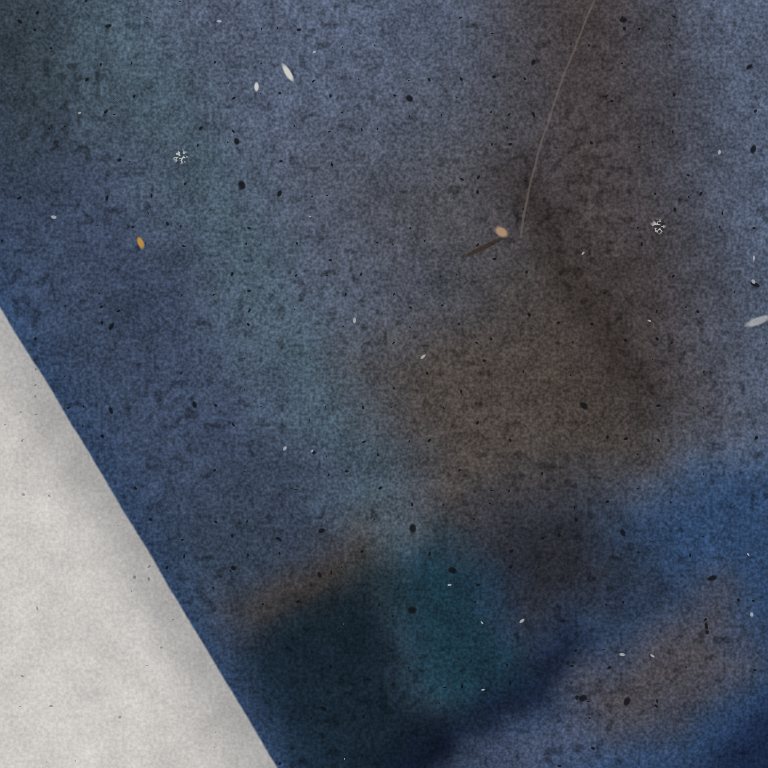
Write a three.js fragment shader that draws this texture.

```glsl
// Worn slate-blue floor crossed by soft bands of brown, teal and navy light,
// with a pale slanted slab in the lower left corner. Blurred rotated boxes are
// glazed over a base tone; gradient noise and hashed cells add grain and pits.
varying vec2 vUv;

vec2 hash2(vec2 p) {
  vec3 q = fract(p.xyx * vec3(0.1031, 0.1030, 0.0973));
  q += dot(q, q.yzx + 33.33);
  return fract((q.xx + q.yz) * q.zy);
}

float gradientDot(vec2 cell, vec2 corner, vec2 f) {
  float a = 6.2832 * hash2(cell + corner).x;
  return dot(vec2(cos(a), sin(a)), f - corner);
}

float gradientNoise(vec2 p) {
  vec2 i = floor(p), f = p - i;
  vec2 w = f * f * f * (f * (f * 6.0 - 15.0) + 10.0);
  return mix(mix(gradientDot(i, vec2(0, 0), f), gradientDot(i, vec2(1, 0), f), w.x),
             mix(gradientDot(i, vec2(0, 1), f), gradientDot(i, vec2(1, 1), f), w.x), w.y);
}

float fbm(vec2 p) {
  float sum = 0.0, amp = 1.0;
  for (int i = 0; i < 5; i++) {
    sum += amp * gradientNoise(p);
    p = mat2(1.6, 1.2, -1.2, 1.6) * p + 7.3;
    amp *= 0.55;
  }
  return sum;
}

vec2 turn(vec2 p, float a) {
  return vec2(cos(a) * p.x + sin(a) * p.y, cos(a) * p.y - sin(a) * p.x);
}

// Lays a blurred, rotated box of colour over the floor
void glaze(inout vec3 col, vec2 p, vec2 centre, vec2 extent, float angle, float blur, vec3 tint) {
  vec2 d = abs(turn(p - centre, angle)) - extent;
  float dist = length(max(d, 0.0)) + min(max(d.x, d.y), 0.0);
  col = mix(col, tint, 0.93 * (1.0 - smoothstep(-blur, blur, dist)));
}

float fleck(vec2 p, vec2 centre, vec2 radii, float angle) {
  float d = length(turn(p - centre, angle) / radii);
  return 1.0 - smoothstep(0.6, 1.3, d);
}

// One randomly turned fleck in a share of the grid cells
float scatter(vec2 p, float cells, float share, float size) {
  vec2 id = floor(p * cells);
  vec2 h = hash2(id + cells), k = hash2(id + 91.7);
  vec2 radii = size * (0.4 + k.x) * vec2(1.0, 0.4 + 0.4 * k.y);
  return step(h.x, share) * fleck(p, (id + 0.3 + 0.4 * k) / cells, radii, 6.28 * h.y);
}

void main() {
  vec2 p = vUv;
  float cloud = fbm(p * 6.0);
  vec2 q = p + 0.03 * vec2(cloud, fbm(p * 6.0 + 40.0));

  // Base and long slanted bands
  vec3 col = mix(vec3(0.30, 0.35, 0.43), vec3(0.33, 0.37, 0.45), p.y);
  glaze(col, q, vec2(0.11, 0.40), vec2(0.25, 0.85), 0.51, 0.08, vec3(0.23, 0.275, 0.36));
  glaze(col, q, vec2(0.04, 0.93), vec2(0.09, 0.12), 0.51, 0.09, vec3(0.20, 0.24, 0.27));
  glaze(col, q, vec2(0.34, 0.62), vec2(0.05, 0.60), 0.51, 0.08, vec3(0.29, 0.36, 0.41));

  // Brown haze, shadow column, lower block and dark streak
  glaze(col, q, vec2(0.66, 0.62), vec2(0.12, 0.22), 0.51, 0.17, vec3(0.30, 0.29, 0.30));
  glaze(col, q, vec2(0.78, 0.80), vec2(0.10, 0.35), 0.14, 0.11, vec3(0.265, 0.235, 0.235));
  glaze(col, q, vec2(0.66, 0.47), vec2(0.15, 0.13), 0.45, 0.09, vec3(0.295, 0.265, 0.245));
  glaze(col, q, vec2(0.76, 0.63), vec2(0.02, 0.17), 0.51, 0.06, vec3(0.19, 0.165, 0.16));

  // Blue lower right and the dark crossing beneath the brown
  glaze(col, q, vec2(0.95, 0.17), vec2(0.36, 0.21), 0.30, 0.06, vec3(0.18, 0.27, 0.40));
  glaze(col, q, vec2(0.72, 0.27), vec2(0.09, 0.09), 0.45, 0.08, vec3(0.16, 0.16, 0.18));

  // Lower left brown, teal blocks and navy gap
  glaze(col, q, vec2(0.28, 0.27), vec2(0.13, 0.07), 0.51, 0.08, vec3(0.21, 0.25, 0.31));
  glaze(col, q, vec2(0.41, 0.22), vec2(0.11, 0.05), 0.51, 0.05, vec3(0.25, 0.225, 0.21));
  glaze(col, q, vec2(0.58, 0.18), vec2(0.06, 0.11), 0.51, 0.05, vec3(0.11, 0.21, 0.26));
  glaze(col, q, vec2(0.45, 0.08), vec2(0.10, 0.13), 0.51, 0.04, vec3(0.08, 0.13, 0.165));
  glaze(col, q, vec2(0.64, 0.07), vec2(0.15, 0.025), 0.60, 0.04, vec3(0.06, 0.09, 0.16));

  // Glow along the bottom and the deep blue corner
  glaze(col, q, vec2(0.79, 0.08), vec2(0.19, 0.05), 0.55, 0.05, vec3(0.26, 0.30, 0.39));
  glaze(col, q, vec2(0.87, 0.13), vec2(0.10, 0.04), 0.55, 0.06, vec3(0.29, 0.27, 0.28));
  glaze(col, q, vec2(1.00, 0.02), vec2(0.12, 0.05), 0.80, 0.04, vec3(0.10, 0.15, 0.26));

  // Blue rim beside the slab
  float slab = dot(p - vec2(0.0, 0.603), vec2(0.857, 0.514));
  col = mix(col, vec3(0.18, 0.27, 0.40), 0.7 * exp(-max(slab, 0.0) * 24.0));

  // Mottling, grain, pits and pale chips
  float grain = gradientNoise(p * 170.0) + gradientNoise(p * 290.0 + 9.0);
  float stain = smoothstep(0.2, 0.6, gradientNoise(p * 75.0) + 0.5 * cloud);
  col *= 1.0 + 0.14 * cloud + 0.29 * grain + 0.15 * fbm(p * 34.0) - 0.22 * stain;
  float pits = max(scatter(p, 18.0, 0.14, 0.0045), scatter(p + 0.37, 47.0, 0.16, 0.0022));
  col = mix(col, vec3(0.06, 0.07, 0.08), 0.8 * pits);
  col = mix(col, vec3(0.72), 0.8 * scatter(p + 0.61, 23.0, 0.04, 0.003));

  // Fine hair, larger chips and a bright sliver
  float t = clamp((p.y - 0.69) / 0.31, 0.0, 1.0);
  float hair = abs(p.x - 0.677 - 0.098 * pow(t, 1.4) - 0.004 * cloud);
  hair = step(0.69, p.y) * (1.0 - smoothstep(0.0005, 0.0025, hair));
  col = mix(col, vec3(0.43, 0.39, 0.37), 0.6 * hair);
  float chips = fleck(p, vec2(0.375, 0.905), vec2(0.004, 0.013), 0.55);
  chips = max(chips, fleck(p, vec2(0.334, 0.887), vec2(0.003, 0.006), 0.0));
  float crumbs = max(fleck(p, vec2(0.235, 0.796), vec2(0.009), 0.0),
                     fleck(p, vec2(0.857, 0.705), vec2(0.009), 0.0));
  chips = max(chips, 0.8 * crumbs * smoothstep(0.0, 0.2, grain));
  chips = max(chips, 0.6 * fleck(p, vec2(0.987, 0.582), vec2(0.018, 0.005), 0.35));
  col = mix(col, vec3(0.80, 0.80, 0.78), chips);
  col = mix(col, vec3(0.22, 0.17, 0.14), 0.8 * fleck(p, vec2(0.63, 0.678), vec2(0.032, 0.003), 0.45));
  col = mix(col, vec3(0.66, 0.54, 0.44), fleck(p, vec2(0.653, 0.698), vec2(0.009, 0.006), -0.6));
  col = mix(col, vec3(0.72, 0.54, 0.28), fleck(p, vec2(0.183, 0.684), vec2(0.004, 0.008), 0.4));

  // Pale slab, greyer toward its edge
  vec3 stone = mix(vec3(0.66, 0.655, 0.65), vec3(0.79, 0.775, 0.76), smoothstep(0.0, 0.09, -slab));
  stone *= 1.0 + 0.05 * cloud + 0.07 * grain + 0.05 * fbm(p * 25.0);
  stone *= 1.0 - 0.25 * scatter(p, 55.0, 0.08, 0.002);
  col = mix(stone, col, smoothstep(-0.002, 0.002, slab + 0.003 * cloud));
  gl_FragColor = vec4(col, 1.0);
}
```
